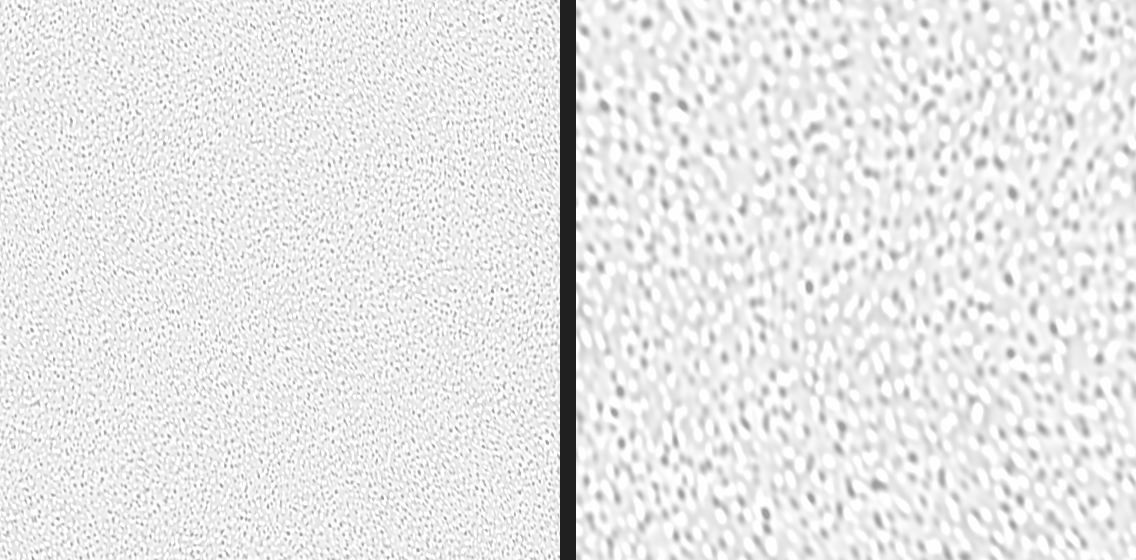
Left, the full canvas; right, a detail of the centre.
This texture is drawn by a three.js fragment shader. Its source:

```glsl
// Fine white grained plaster: soft, upright, worm-like grains with grey gaps.
// Cellular noise sums ring-shaped bumps of random weight around scattered
// points; the sum is scaled to a grey tone and clipped at white.

varying vec2 vUv;

const vec2  GRAIN_SPACING = vec2(0.0106, 0.0156); // grain pitch across and up
const float LEAN          = 0.16;   // overall slant, tops to the left
const float SWAY          = 0.012;  // slow bending of the grain direction
const float MEAN_TONE     = 0.927;
const float TONE_SPREAD   = 0.086;  // standard deviation before clipping
const float DARKEST       = 0.62;
const float LIGHTEST      = 0.996;
const int   POINTS        = 4;      // scattered points per cell
const float NOISE_SCALE   = 3.07;   // brings the noise to unit deviation
const float PI            = 3.14159;

// Three random values from 0 to 1 for one point of a cell.
vec3 hash3(vec3 p) {
  p = fract(p * vec3(0.1031, 0.1030, 0.0973));
  p += dot(p, p.yxz + 33.33);
  return fract((p.xxy + p.yxx) * p.zyx);
}

// Bump with a surrounding trough; its integral is zero.
float bump(vec2 offset) {
  float r2 = dot(offset, offset) * PI * PI;
  return (1.0 - r2) * exp(-r2);
}

// Sum of randomly weighted bumps from the nearby cells.
float grainNoise(vec2 p) {
  vec2 cell = floor(p);
  vec2 local = p - cell;
  float sum = 0.0;
  for (int y = -1; y <= 1; y++) {
    for (int x = -1; x <= 1; x++) {
      vec2 neighbour = vec2(float(x), float(y));
      for (int i = 0; i < POINTS; i++) {
        vec3 random = hash3(vec3(cell + neighbour + 17.0, float(i) * 7.0 + 3.0));
        float weight = random.z * 2.0 - 1.0;
        sum += weight * bump(local - neighbour - random.xy);
      }
    }
  }
  return sum * NOISE_SCALE;
}

// Slants the grains and lets their direction drift over the surface.
vec2 bend(vec2 p) {
  float drift = sin(p.y * 9.0 + p.x * 5.0 + 1.0)
              + 0.5 * sin(p.y * 17.0 - p.x * 11.0);
  return vec2(p.x + LEAN * p.y + SWAY * drift, p.y);
}

void main() {
  float grain = grainNoise(bend(vUv) / GRAIN_SPACING);
  float tone = clamp(MEAN_TONE + TONE_SPREAD * grain, DARKEST, LIGHTEST);
  gl_FragColor = vec4(vec3(tone), 1.0);
}
```
